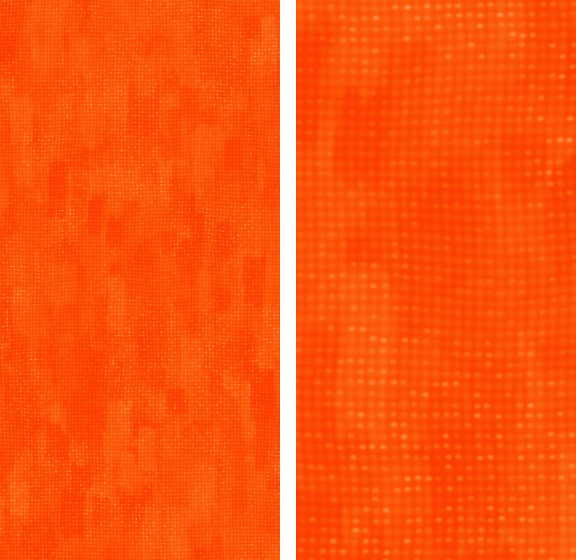
Left: the whole. Right: its middle third, enlarged.
This texture is drawn by a WebGL 2 fragment shader. Its source:

```glsl
#version 300 es
precision highp float;
// Orange paint in short vertical dabs on a coarse woven canvas.

#define BASE_GREEN 0.308
#define DAB_CONTRAST 0.084
#define DAB_CELL vec2(0.085, 0.21)
#define DAB_LAYERS 5
#define DAB_OPACITY 0.92
#define STREAK_CONTRAST 0.032
#define THREADS 80.0
#define WEAVE_CONTRAST 0.038
#define GLINT_STRENGTH 0.14

uniform vec2 u_resolution;
out vec4 fragColor;

float hash(vec2 p) {
  return fract(sin(dot(p, vec2(127.1, 311.7))) * 43758.5453);
}

float noise(vec2 p) {
  vec2 i = floor(p), f = fract(p);
  f = f * f * (3.0 - 2.0 * f);
  float low = mix(hash(i), hash(i + vec2(1, 0)), f.x);
  float high = mix(hash(i + vec2(0, 1)), hash(i + vec2(1, 1)), f.x);
  return mix(low, high, f.y);
}

// Soft upright rectangle, 1 inside and 0 outside.
float dabMask(vec2 offset, vec2 halfSize) {
  vec2 d = halfSize - abs(offset);
  return smoothstep(-0.004, 0.005, d.x) * smoothstep(-0.008, 0.011, d.y);
}

// Overlapping dabs, each with its own size, tone and opacity.
float paintTone(vec2 p) {
  float tone = 0.0;
  vec2 ragged = vec2(noise(p * vec2(18.0, 14.0)) - 0.5, noise(p * vec2(60.0, 9.0)) - 0.5);
  vec2 q = p + ragged * vec2(0.014, 0.028);
  for (int layer = 0; layer < DAB_LAYERS; layer++) {
    float seed = float(layer) * 17.3;
    vec2 shift = vec2(hash(vec2(seed, 1.0)), hash(vec2(seed, 2.0)));
    vec2 home = floor(q / DAB_CELL + shift);
    for (int k = 0; k < 9; k++) {
      vec2 cell = home + vec2(k % 3 - 1, k / 3 - 1);
      vec2 id = cell + seed;
      vec2 jitter = vec2(hash(id + 3.1), hash(id + 5.7));
      vec2 offset = q - (cell + jitter - shift) * DAB_CELL;
      vec2 halfSize = DAB_CELL * mix(vec2(0.25, 0.18), vec2(0.5, 0.5), vec2(hash(id + 7.9), hash(id + 9.3)));
      // Paint thins out towards one end of the dab.
      float run = 0.5 + 0.5 * offset.y / halfSize.y;
      float opacity = DAB_OPACITY * mix(0.45, 1.0, hash(id + 11.2)) * mix(0.7, 1.0, clamp(run, 0.0, 1.0));
      float dabTone = 2.0 * hash(id + 13.6) - 1.0;
      tone = mix(tone, dabTone, opacity * dabMask(offset, halfSize));
    }
  }
  return tone;
}

// Fine bristle marks drawn along the dabs.
float bristles(vec2 p) {
  return noise(p * vec2(110.0, 5.0)) * 0.6 + noise(p * vec2(45.0, 11.0)) * 0.4 - 0.5;
}

// Raised thread crossings: x is the relief, y the glint on the lit side.
vec2 weave(vec2 p) {
  vec2 wander = vec2(noise(p * vec2(4.0, 7.0)), noise(p * vec2(7.0, 4.0) + 40.0)) - 0.5;
  vec2 t = p * THREADS + wander * 0.8;
  vec2 wave = cos(6.2832 * t);
  vec2 cell = floor(t + 0.5);
  float relief = 0.5 * wave.x + 0.5 * wave.y + 0.7 * (hash(cell) - 0.5);
  vec2 sway = vec2(hash(cell + 31.7), hash(cell + 47.1)) - 0.5;
  vec2 fromTip = fract(t + 0.5) - vec2(0.48, 0.6) - 0.25 * sway;
  float tip = 1.0 - smoothstep(0.08, 0.42, length(fromTip * vec2(0.85, 1.15)));
  float patches = smoothstep(0.25, 0.8, noise(p * vec2(9.0, 6.0) + 80.0));
  float catchLight = pow(hash(cell + 21.4), 2.0);
  return vec2(relief, tip * catchLight * mix(0.45, 1.25, patches));
}

void main() {
  vec2 p = gl_FragCoord.xy / u_resolution.x;

  // Threads fade out when too fine for the pixel grid.
  float detail = 1.0 - smoothstep(0.35, 0.6, THREADS / u_resolution.x);
  vec2 cloth = weave(p) * detail;

  float green = BASE_GREEN + DAB_CONTRAST * paintTone(p);
  green += STREAK_CONTRAST * bristles(p);
  green += WEAVE_CONTRAST * cloth.x + GLINT_STRENGTH * cloth.y;
  green = max(green, 0.235);

  // Lighter paint turns slightly paler as well as yellower.
  float rise = max(green - 0.25, 0.0);
  float blue = 0.015 + 3.3 * rise * rise;
  fragColor = vec4(0.985, green, blue, 1.0);
}
```
